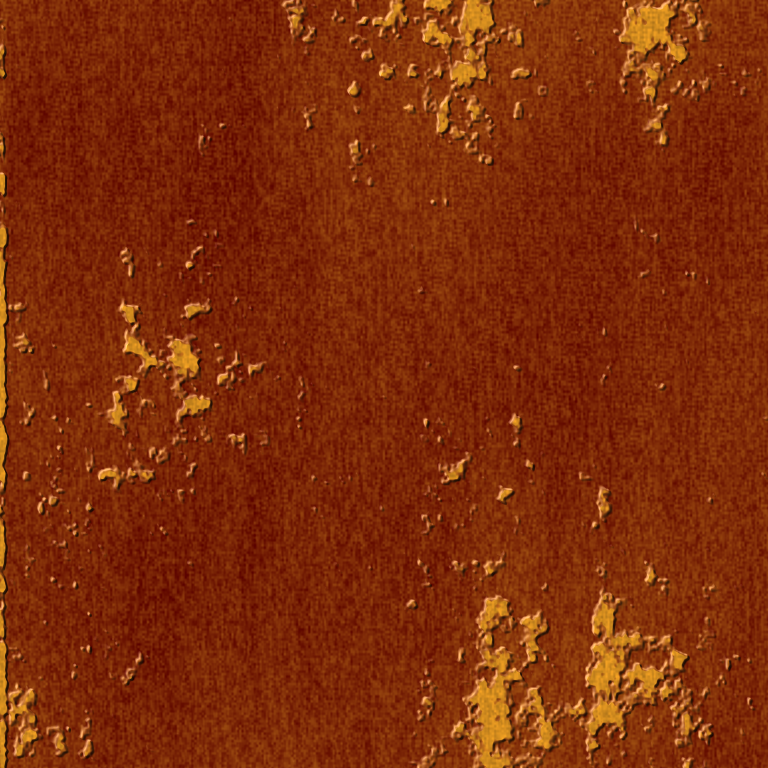
A Shadertoy shader for this texture:

```glsl
// Rusted metal sheet: red-brown oxide with embossed flakes and worn ochre patches.

const vec3 DARK_RUST  = vec3(0.40, 0.055, 0.00);
const vec3 LIGHT_RUST = vec3(0.60, 0.285, 0.06);
const vec3 CHIP       = vec3(0.66, 0.36, 0.12);
const vec3 OCHRE      = vec3(0.83, 0.55, 0.12);
const vec3 HIGHLIGHT  = vec3(0.44, 0.45, 0.37);

const vec2  LIGHT_STEP  = vec2(-0.0014, 0.0012); // towards the light, upper left
const vec2  FLAKE_FREQ  = vec2(52.0, 42.0);
const vec2  STREAK_FREQ = vec2(26.0, 4.0);
const vec2  BRUSH_FREQ  = vec2(380.0, 100.0);
const float GRAIN_FREQ  = 310.0;
const float WEAR_LIMIT  = 0.80;
const float EDGE_WIDTH  = 0.012;

// Wear zones: centre and radii, with strength (negative keeps the rust whole)
const int ZONES = 10;
const vec4 ZONE[ZONES] = vec4[ZONES](
    vec4(0.62, 0.97, 0.11, 0.15), vec4(0.87, 1.00, 0.08, 0.13),
    vec4(0.22, 0.48, 0.17, 0.13), vec4(0.64, 0.06, 0.10, 0.12),
    vec4(0.85, 0.12, 0.09, 0.17), vec4(0.05, 0.04, 0.06, 0.11),
    vec4(0.65, 0.45, 0.06, 0.34), vec4(0.40, 0.90, 0.09, 0.12),
    vec4(0.13, 0.81, 0.16, 0.13), vec4(0.27, 0.23, 0.13, 0.13));
const float STRENGTH[ZONES] = float[ZONES](
    0.38, 0.39, 0.24, 0.36, 0.37, 0.24, 0.13, 0.16, -0.20, -0.20);

float hash(vec2 p) {
    return fract(sin(dot(p, vec2(127.1, 311.7))) * 43758.5453);
}

float noise(vec2 p) {
    vec2 cell = floor(p);
    vec2 f = fract(p);
    f = f * f * (3.0 - 2.0 * f);
    float low  = mix(hash(cell), hash(cell + vec2(1.0, 0.0)), f.x);
    float high = mix(hash(cell + vec2(0.0, 1.0)), hash(cell + 1.0), f.x);
    return mix(low, high, f.y);
}

// Large-scale wear, including the bare strip along the left edge
float wearAt(vec2 p) {
    float wear = 0.0;
    for (int i = 0; i < ZONES; i++) {
        vec2 d = (p - ZONE[i].xy) / ZONE[i].zw;
        wear += STRENGTH[i] * exp(-dot(d, d));
    }
    return wear + 0.45 * (1.0 - smoothstep(0.3 * EDGE_WIDTH, EDGE_WIDTH, p.x));
}

// Positive where the surface has flaked
float flakeLevel(vec2 p) {
    float detail = 0.5 * noise(p * FLAKE_FREQ)
                 + 0.3 * noise(p * FLAKE_FREQ * 2.1 + 17.3)
                 + 0.2 * noise(p * FLAKE_FREQ * 4.3 + 41.9);
    float streak = 0.32 * (noise(p * STREAK_FREQ + 5.7) - 0.5);
    return detail + streak + wearAt(p) - WEAR_LIMIT;
}

float surfaceHeight(vec2 p) {
    return smoothstep(-0.03, 0.13, flakeLevel(p));
}

void mainImage(out vec4 fragColor, in vec2 fragCoord) {
    vec2 p = fragCoord / iResolution.xy;
    float wear = wearAt(p);
    float level = flakeLevel(p);

    // Fine vertical brushing and speckle
    float grain = 0.55 * (noise(p * BRUSH_FREQ) - 0.5)
                + 0.60 * (noise(p * GRAIN_FREQ + 73.1) - 0.5);

    // Rust with broad stains
    float stain = 0.40 * (noise(p * vec2(5.0, 3.5) + 2.4) - 0.5)
                + 0.20 * (noise(p * vec2(40.0, 6.0)) - 0.5);
    float tone = 0.46 + 0.8 * clamp(wear, -0.3, 0.2) + stain + grain;
    vec3 color = mix(DARK_RUST, LIGHT_RUST, clamp(tone, -0.2, 1.2));

    // Chips, then bare ochre in the deepest wear
    float shade = 1.0 + 0.35 * grain;
    color = mix(color, CHIP * shade, 0.55 * smoothstep(0.0, 0.07, level));
    color = mix(color, OCHRE * shade, smoothstep(0.09, 0.19, level));

    // Embossed relief
    float relief = surfaceHeight(p - LIGHT_STEP) - surfaceHeight(p + LIGHT_STEP);
    color += HIGHLIGHT * max(relief, 0.0);
    color *= 1.0 + 0.75 * min(relief, 0.0);

    fragColor = vec4(clamp(color, 0.0, 1.0), 1.0);
}
```
